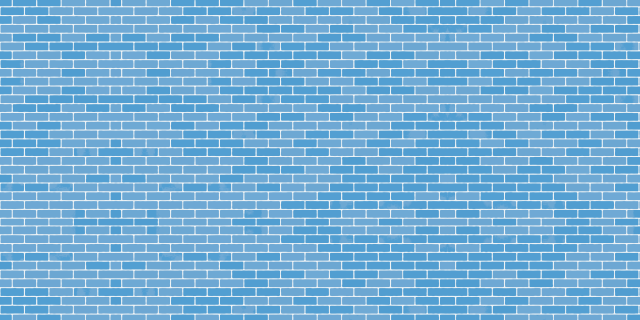
Give the GLSL for this pattern, as a WebGL 2 fragment shader.

```glsl
#version 300 es
precision highp float;
// Blue running-bond brick wall with pale mortar, laid in mirrored panels.

uniform vec2 u_resolution;
out vec4 fragColor;

// Lengths are fractions of the canvas height.
const vec2 PANEL_CORNER = vec2(0.3620, 0.3060);
const vec2 PANEL_SIZE = vec2(1.0365, 0.4664);
const vec2 BRICK_PITCH = vec2(0.07638, 0.02755);
const vec2 FIRST_JOINT = vec2(0.0182, 0.0120);
const float HALF_MORTAR = 0.0016;
const float CORNER_RADIUS = 0.0036;
const float WORN_SHARE = 0.08;

const vec3 DARK_BLUE = vec3(0.32, 0.62, 0.82);
const vec3 LIGHT_BLUE = vec3(0.43, 0.66, 0.83);
const vec3 MORTAR = vec3(0.93, 0.95, 0.96);

float hash(vec2 p) {
    return fract(sin(dot(p, vec2(127.1, 311.7))) * 43758.5453);
}

float noise(vec2 p) {
    vec2 cell = floor(p);
    vec2 f = fract(p);
    f = f * f * (3.0 - 2.0 * f);
    float low = mix(hash(cell), hash(cell + vec2(1.0, 0.0)), f.x);
    float high = mix(hash(cell + vec2(0.0, 1.0)), hash(cell + vec2(1.0)), f.x);
    return mix(low, high, f.y);
}

float roundedBox(vec2 p, vec2 halfSize, float radius) {
    vec2 q = abs(p) - halfSize + radius;
    return length(max(q, 0.0)) + min(max(q.x, q.y), 0.0) - radius;
}

// Reflects the plane into one panel, so neighbours are mirror images.
vec2 mirrorFold(vec2 p, vec2 corner, vec2 size) {
    return abs(mod(p - corner + size, 2.0 * size) - size);
}

// Chooses light (1) or dark (0), with loose clusters of like bricks.
float brickTone(vec2 id) {
    float cluster = noise(id * vec2(0.45, 0.3) + 17.0);
    return step(0.52, mix(cluster, hash(id + 5.0), 0.5));
}

// Marks an irregular patch on a few worn bricks.
float wearMask(vec2 p, vec2 id, float pixel) {
    float worn = step(hash(id + 41.0), WORN_SHARE);
    float field = noise(p * vec2(45.0, 32.0) + 9.0) + 0.15 * noise(p * 240.0);
    float softness = 40.0 * pixel;
    return worn * smoothstep(0.58 - softness, 0.58 + softness, field);
}

void main() {
    float pixel = 1.0 / u_resolution.y;
    vec2 p = mirrorFold(gl_FragCoord.xy * pixel, PANEL_CORNER, PANEL_SIZE);

    // Running bond: every second course shifts by half a brick.
    vec2 grid = (p - FIRST_JOINT) / BRICK_PITCH;
    grid.x += 0.5 * mod(floor(grid.y), 2.0);
    vec2 id = floor(grid);
    vec2 local = (fract(grid) - 0.5) * BRICK_PITCH;

    // Slightly uneven brick outline.
    float edge = roundedBox(local, 0.5 * BRICK_PITCH - HALF_MORTAR, CORNER_RADIUS);
    edge += 0.0007 * (noise(p * 130.0 + 3.0) - 0.5);
    float coverage = clamp(0.5 - edge / pixel, 0.0, 1.0);

    // Two flat blues, exchanged within worn patches.
    float tone = brickTone(id);
    tone = mix(tone, 1.0 - tone, wearMask(p, id, pixel));
    vec3 brick = mix(DARK_BLUE, LIGHT_BLUE, tone);
    brick += 0.012 * (hash(id + 73.0) - 0.5);

    fragColor = vec4(mix(MORTAR, brick, coverage), 1.0);
}
```
